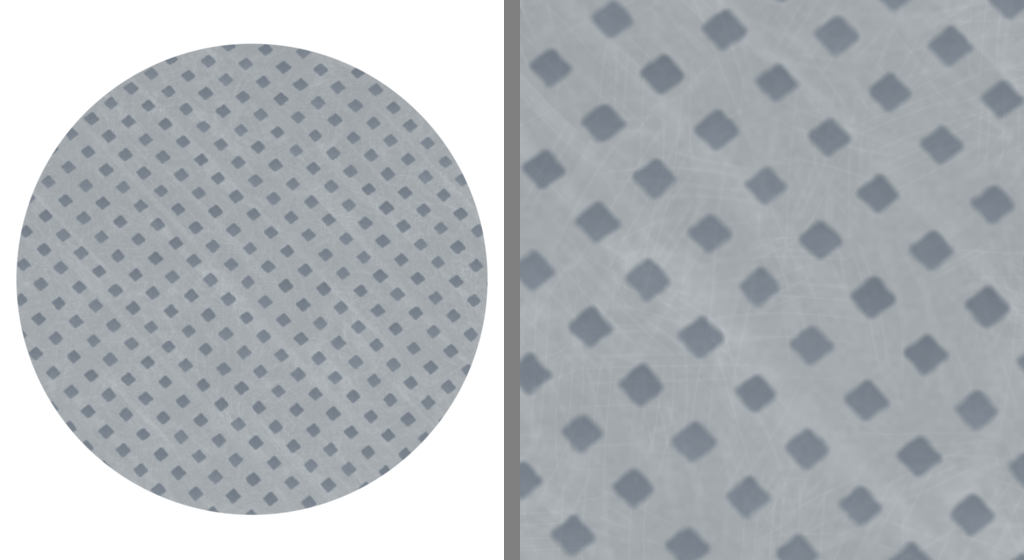
Left, the full canvas; right, a detail of the centre.
A Shadertoy shader for this texture:

```glsl
float hash(vec2 p) {
    return fract(sin(dot(p, vec2(127.1, 311.7))) * 43758.5453);
}

float noise(vec2 p) {
    vec2 i = floor(p), f = fract(p);
    f = f * f * (3.0 - 2.0 * f);
    return mix(mix(hash(i), hash(i + vec2(1, 0)), f.x),
               mix(hash(i + vec2(0, 1)), hash(i + vec2(1, 1)), f.x), f.y);
}

// Thin hair-like ridges in several directions, denser along the diagonal
float fibres(vec2 p) {
    float sum = 0.0;
    p += 0.012 * vec2(noise(p * 14.0), noise(p * 14.0 + 31.0));
    for (int k = 0; k < 7; k++) {
        float layer = float(k);
        float angle = -0.82 + 0.42 * (layer - 3.0);
        vec2 along = vec2(cos(angle), sin(angle));
        vec2 q = vec2(dot(p, along), dot(p, vec2(-along.y, along.x)));
        float n = noise(q * vec2(16.0, 130.0) + layer * 19.7);
        float ridge = smoothstep(0.75, 1.0, 1.0 - abs(2.0 * n - 1.0));
        sum += ridge * smoothstep(0.35, 0.8, noise(q * 20.0 + layer * 7.3));
    }
    return sum;
}

// Signed distance to a rounded square
float roundedSquare(vec2 p, float halfSide, float corner) {
    vec2 d = abs(p) - halfSide + corner;
    return length(max(d, 0.0)) + min(max(d.x, d.y), 0.0) - corner;
}

void mainImage(out vec4 fragColor, in vec2 fragCoord) {
    vec2 p = (fragCoord - 0.5 * iResolution.xy) / iResolution.y;
    float pixel = 1.0 / iResolution.y;

    // Skewed lattice, stretched a little towards the bottom
    vec2 s = p + vec2(0.0065, 0.0052);
    s.y *= (1.0 + 0.08 * s.y) / 1.0175;
    vec2 uv = inverse(mat2(0.03125, -0.0328, 0.0357, 0.0277)) * s;
    vec2 id = floor(uv + 0.5);
    vec2 cell = uv - id;

    // Embossed dots with slight wobble in place, size and tone
    vec2 jitter = 0.05 * (vec2(hash(id), hash(id + 41.0)) - 0.5);
    float size = 0.212 + 0.02 * (hash(id + 83.0) - 0.5);
    float wobble = 0.035 * (noise(p * 160.0) - 0.5);
    float d = roundedSquare(cell - jitter, size, 0.08) + wobble;
    float soft = max(0.055, 22.0 * pixel);
    float dot_ = 1.0 - smoothstep(-soft, soft, d);

    // Felted cloth: mottling, fine grain, fibres and long diagonal creases
    float mottle = noise(p * 22.0) + 0.6 * noise(p * 70.0) - 0.8;
    float grain = noise(p * 260.0) - 0.5;
    float hair = fibres(p);
    vec2 diagonal = vec2(dot(p, vec2(0.69, -0.72)), dot(p, vec2(0.72, 0.69)));
    float crease = smoothstep(0.62, 0.95, noise(diagonal * vec2(5.0, 75.0) + 9.0));
    vec3 cloth = vec3(0.645, 0.668, 0.684) - 0.02 * p.y;
    cloth += 0.014 * mottle + 0.022 * grain + 0.016 * (hair - 0.7) + 0.025 * crease;

    // Dots are smoother, with a shaded upper rim
    vec3 dent = vec3(0.475, 0.51, 0.548) + 0.03 * (hash(id + 7.0) - 0.5);
    dent += 0.015 * grain + 0.008 * hair + 0.05 * (cell.x - cell.y);
    vec3 color = mix(cloth, dent, dot_);

    // Round swatch on white
    float disc = length(p - vec2(0.0, 0.0013)) - 0.4206;
    color = mix(color, vec3(1.0), smoothstep(-pixel, pixel, disc));
    fragColor = vec4(color, 1.0);
}
```
